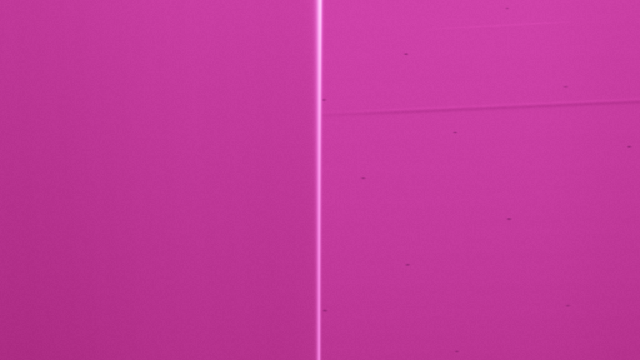
This texture is drawn by a WebGL 2 fragment shader. Its source:

```glsl
#version 300 es
precision highp float;
// Two magenta panels meeting at a glowing vertical seam, with a crease and specks on the right.

#define SHADE_COLOR vec3(0.69, 0.18, 0.53)
#define LIGHT_COLOR vec3(0.80, 0.25, 0.65)
#define GLOW_COLOR vec3(0.97, 0.49, 0.89)
#define CORE_COLOR vec3(1.0, 0.84, 1.0)
#define SPECK_COLOR vec3(0.48, 0.09, 0.39)
#define GRAIN_SCALE 288.0
#define GRAIN_AMOUNT 0.015
#define SPECK_STEP_A vec2(0.146, -0.229)
#define SPECK_STEP_B vec2(0.287, 0.127)
#define SPECK_ORIGIN vec2(1.264, 0.632)

uniform vec2 u_resolution;
out vec4 fragColor;

float hash(vec2 p) {
    vec3 q = fract(vec3(p.xyx) * 0.1031);
    q += dot(q, q.yzx + 33.33);
    return fract((q.x + q.y) * q.z);
}

float gauss(float x) {
    return exp(-x * x);
}

// Broad lighting, as a blend factor from shade to light.
float leftTone(vec2 uv) {
    float towardSeam = smoothstep(0.0, 0.34, uv.x);
    return -0.14 + 0.74 * uv.y + 0.32 * towardSeam;
}

float rightTone(vec2 uv) {
    float edgeFade = smoothstep(0.82, 1.0, uv.x);
    return 0.36 + 1.08 * uv.y - 0.33 * uv.y * uv.y - 0.17 * edgeFade;
}

// Soft streaks: upright on the left panel, level on the right one.
float streaks(vec2 p, float rightSide) {
    float upright = sin(p.x * 47.0 + 2.0 * sin(p.y * 3.1)) + sin(p.x * 113.0 + p.y * 5.0);
    float level = sin(p.y * 61.0 + sin(p.x * 2.7)) + sin(p.y * 139.0 - p.x * 3.0);
    return mix(upright, level, rightSide);
}

// Small dark flecks on a skewed, gently bent lattice.
float specks(vec2 p, float pixel) {
    float cover = 0.0;
    for (int i = -2; i <= 2; i++) {
        for (int j = -2; j <= 2; j++) {
            vec2 cell = vec2(i, j);
            vec2 center = SPECK_ORIGIN + cell.x * SPECK_STEP_A + cell.y * SPECK_STEP_B;
            float bend = center.x - 1.296;
            center.x += 0.315 * bend * bend;
            center.y += 0.074 * max(cell.x, 0.0) * max(cell.y, 0.0) - 0.0116 * abs(cell.x);
            float size = mix(0.7, 1.1, hash(cell + 9.0));
            vec2 offset = p - center;
            float dist = length(offset * vec2(0.5, 1.0)) - 0.0025 * size;
            float fleck = 1.0 - smoothstep(-pixel, pixel, dist);
            cover = max(cover, fleck * mix(0.55, 1.0, hash(cell + 4.0)));
        }
    }
    return cover;
}

void main() {
    vec2 uv = gl_FragCoord.xy / u_resolution;
    float aspect = u_resolution.x / u_resolution.y;
    vec2 p = vec2(uv.x * 16.0 / 9.0, uv.y);
    float pixel = max(1.0, 16.0 / 9.0 / aspect) / u_resolution.y;

    // Panels on either side of the seam
    float seamX = 0.890 + 0.006 * p.y * p.y;
    float d = p.x - seamX;
    float rightSide = smoothstep(-pixel, pixel, d);
    float tone = mix(leftTone(uv), rightTone(uv), rightSide);
    tone += 0.008 * streaks(p, rightSide);
    vec3 color = mix(SHADE_COLOR, LIGHT_COLOR, tone);

    // Crease: a dark line with a lit upper lip, and a fainter scratch above
    float creaseY = 0.681 + 0.043 * (p.x - 0.9);
    float c = p.y - creaseY;
    float creaseFade = rightSide * mix(0.35, 1.0, smoothstep(0.89, 1.15, p.x));
    float crease = 0.025 * gauss((c - 0.006) / 0.004) - 0.05 * gauss((c + 0.002) / 0.005);
    float scratchY = 0.917 + 0.053 * (p.x - 1.16);
    float scratchFade = smoothstep(1.1, 1.35, p.x) * (1.0 - smoothstep(1.5, 1.62, p.x));
    float scratch = 0.024 * gauss((p.y - scratchY) / 0.003) * scratchFade;
    color += (crease * creaseFade + scratch) * vec3(1.0, 0.65, 0.9);

    // Specks stay on the right panel
    color = mix(color, SPECK_COLOR, 0.65 * specks(p, pixel) * rightSide);

    // Fine grain
    vec2 grainCell = floor(p * GRAIN_SCALE);
    color += GRAIN_AMOUNT * (hash(grainCell) - 0.5);

    // Seam glow: soft to the left, crisp to the right, wider toward the top
    float width = mix(0.0075, 0.014, p.y * p.y);
    float peak = d + 0.45 * width;
    float falloff = peak < 0.0 ? width : 0.45 * width + 0.4 * pixel;
    float glow = gauss(peak / falloff);
    float halo = exp(-abs(d) / 0.025) * (1.0 - rightSide);
    float core = gauss(peak / (0.55 * falloff)) * mix(0.15, 0.85, p.y * p.y);
    color += 0.025 * halo;
    color = mix(color, GLOW_COLOR, glow * mix(0.85, 1.0, p.y));
    color = mix(color, CORE_COLOR, core);

    fragColor = vec4(clamp(color, 0.0, 1.0), 1.0);
}
```
